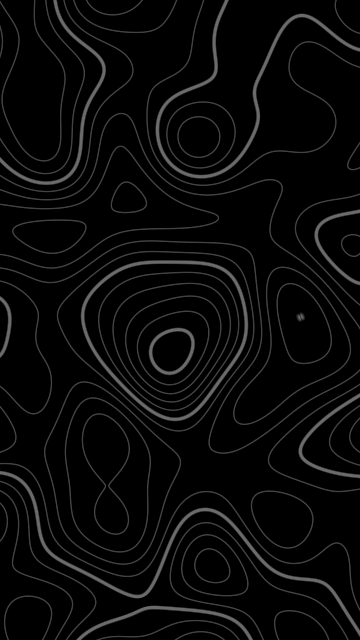
Reproduce this pattern procedurally as a Shadertoy shader.

```glsl
const vec3 BACKGROUND = vec3(0.0);
const vec3 LINE_COLOR = vec3(0.42);
const float MINOR_WIDTH = 0.0024;   // line widths, in canvas widths
const float MAJOR_WIDTH = 0.0095;
const float MAJOR_EVERY = 5.0;      // every n-th contour is heavy
const float LEVEL_SHIFT = 0.8;      // moves the contours up or down the slopes
const float RELIEF = 1.3;           // contour levels per unit of wavelength
const float SHORTEST_WAVE = 0.27;   // wavelengths, in canvas widths
const float LONGEST_WAVE = 0.82;
const float SOFTNESS = 1.4;         // edge filter, in pixels
const int WAVES = 16;
const float PI = 3.14159;

float hash(float n) {
    return fract(sin(n * 12.9898 + 4.1) * 43758.5);
}

// Layered sines: x is the height in contour levels, yz its exact gradient
vec3 terrain(vec2 p) {
    vec3 height = vec3(LEVEL_SHIFT, 0.0, 0.0);
    for (int i = 1; i <= WAVES; i++) {
        float n = float(i);
        float angle = PI * fract(n * 0.5698);
        float wavelength = mix(SHORTEST_WAVE, LONGEST_WAVE, fract(n * 0.7549));
        vec2 wave = vec2(cos(angle), sin(angle)) * 2.0 * PI / wavelength;
        float phase = dot(wave, p) + 2.0 * PI * hash(n);
        height += RELIEF * wavelength * vec3(sin(phase), wave * cos(phase));
    }
    return height;
}

// Box-filtered coverage of a line, also right for lines thinner than a pixel
float lineCoverage(float dist, float width, float blur) {
    vec2 edges = (vec2(0.5, -0.5) * width - dist) / blur;
    vec2 inside = clamp(edges + 0.5, 0.0, 1.0);
    return inside.x - inside.y;
}

void mainImage(out vec4 fragColor, in vec2 fragCoord) {
    vec2 p = fragCoord / iResolution.x;
    float blur = SOFTNESS / iResolution.x;

    // Distance to the nearest contour, corrected for the slope
    vec3 height = terrain(p);
    float level = round(height.x);
    float dist = abs(height.x - level) / max(length(height.yz), 0.5);

    // Heavy index contours between the fine ones
    bool isMajor = mod(level + 0.5, MAJOR_EVERY) < 1.0;
    float width = isMajor ? MAJOR_WIDTH : MINOR_WIDTH;

    vec3 color = mix(BACKGROUND, LINE_COLOR, lineCoverage(dist, width, blur));
    fragColor = vec4(color, 1.0);
}
```
